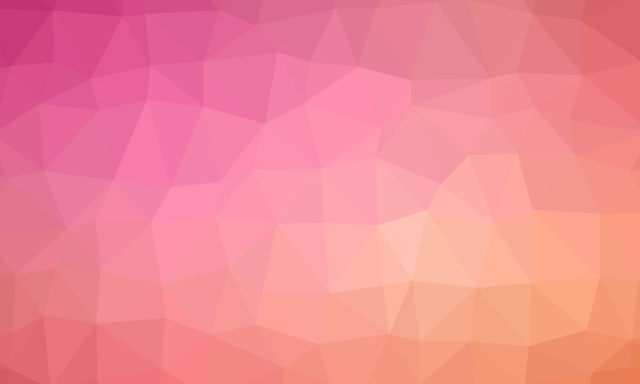
This background is drawn by a Shadertoy shader. Its source:

```glsl
// Low-poly backdrop: a jittered grid is split into flat triangles, and each
// takes its colour from a smooth pink, coral and peach gradient at its centre.
// Facet edges are blended by their coverage of the pixel.

#define GRID vec2(12.0, 7.2)          // cells across and up the canvas
#define JITTER 0.66                   // spread of the corners within a cell
#define FACET_CONTRAST 0.045          // random light and dark between facets
#define GLOW_CENTER vec2(0.655, 0.36)
#define GLOW_RADIUS vec2(0.10, 0.14)
#define GLOW_COLOR vec3(0.01, 0.08, 0.06)

vec2 hash22(vec2 p) {
    vec3 q = fract(p.xyx * vec3(0.1031, 0.1030, 0.0973));
    q += dot(q, q.yzx + 33.33);
    return fract((q.xx + q.yz) * q.zy);
}

// Five evenly spaced colour stops, t from 0 to 1
vec3 ramp(float t, vec3 a, vec3 b, vec3 c, vec3 d, vec3 e) {
    t *= 4.0;
    vec3 color = mix(a, b, clamp(t, 0.0, 1.0));
    color = mix(color, c, clamp(t - 1.0, 0.0, 1.0));
    color = mix(color, d, clamp(t - 2.0, 0.0, 1.0));
    return mix(color, e, clamp(t - 3.0, 0.0, 1.0));
}

// Gradient mesh over the canvas, with a soft peach glow
vec3 gradientColor(vec2 uv) {
    float x = uv.x;
    vec3 bottom = ramp(x, vec3(0.84, 0.36, 0.39), vec3(0.95, 0.46, 0.49),
        vec3(0.97, 0.57, 0.50), vec3(0.95, 0.58, 0.45), vec3(0.91, 0.48, 0.32));
    vec3 lower = ramp(x, vec3(0.88, 0.47, 0.48), vec3(0.97, 0.58, 0.61),
        vec3(1.00, 0.67, 0.64), vec3(0.99, 0.71, 0.57), vec3(0.96, 0.62, 0.47));
    vec3 middle = ramp(x, vec3(0.88, 0.45, 0.57), vec3(0.98, 0.53, 0.69),
        vec3(1.00, 0.63, 0.70), vec3(0.99, 0.66, 0.65), vec3(0.97, 0.57, 0.51));
    vec3 upper = ramp(x, vec3(0.86, 0.31, 0.54), vec3(0.94, 0.42, 0.64),
        vec3(0.98, 0.53, 0.68), vec3(0.95, 0.58, 0.62), vec3(0.94, 0.46, 0.48));
    vec3 top = ramp(x, vec3(0.75, 0.18, 0.43), vec3(0.84, 0.31, 0.54),
        vec3(0.85, 0.43, 0.56), vec3(0.88, 0.51, 0.53), vec3(0.83, 0.35, 0.37));
    vec2 g = (uv - GLOW_CENTER) / GLOW_RADIUS;
    return ramp(uv.y, bottom, lower, middle, upper, top)
        + GLOW_COLOR * exp(-dot(g, g));
}

// Jittered grid corner, in cell units
vec2 corner(vec2 id) {
    return id + JITTER * (hash22(id + 17.0) - 0.5);
}

// Signed distance to the line a-b, positive on its left
float leftOf(vec2 p, vec2 a, vec2 b) {
    vec2 d = normalize(b - a);
    return d.x * (p.y - a.y) - d.y * (p.x - a.x);
}

// Adds one counter-clockwise facet: weighted colour in rgb, weight in a
void addFacet(inout vec4 sum, vec2 p, vec2 a, vec2 b, vec2 c, float pixelsPerCell) {
    float inside = min(leftOf(p, a, b), min(leftOf(p, b, c), leftOf(p, c, a)));
    float weight = clamp(0.5 + inside * pixelsPerCell, 0.0, 1.0);
    if (weight <= 0.0) return;
    vec2 center = (a + b + c) / 3.0;
    float shade = 1.0 + FACET_CONTRAST * (hash22(floor(center * 64.0)).x - 0.5);
    sum += weight * vec4(gradientColor(clamp(center / GRID, 0.0, 1.0)) * shade, 1.0);
}

void mainImage(out vec4 fragColor, in vec2 fragCoord) {
    vec2 uv = fragCoord / iResolution.xy;
    vec2 p = uv * GRID;
    float pixelsPerCell = iResolution.y / GRID.y;
    vec4 sum = vec4(gradientColor(uv), 1.0) * 0.001;

    // Jitter can carry a facet into the neighbouring cells
    for (int j = -1; j <= 1; j++) {
        for (int i = -1; i <= 1; i++) {
            vec2 id = floor(p) + vec2(i, j);
            vec2 a = corner(id);
            vec2 b = corner(id + vec2(1.0, 0.0));
            vec2 c = corner(id + vec2(1.0, 1.0));
            vec2 d = corner(id + vec2(0.0, 1.0));
            // Split each cell along its shorter diagonal
            if (distance(a, c) < distance(b, d)) {
                addFacet(sum, p, a, b, c, pixelsPerCell);
                addFacet(sum, p, a, c, d, pixelsPerCell);
            } else {
                addFacet(sum, p, a, b, d, pixelsPerCell);
                addFacet(sum, p, b, c, d, pixelsPerCell);
            }
        }
    }
    fragColor = vec4(min(sum.rgb / sum.a, 1.0), 1.0);
}
```
